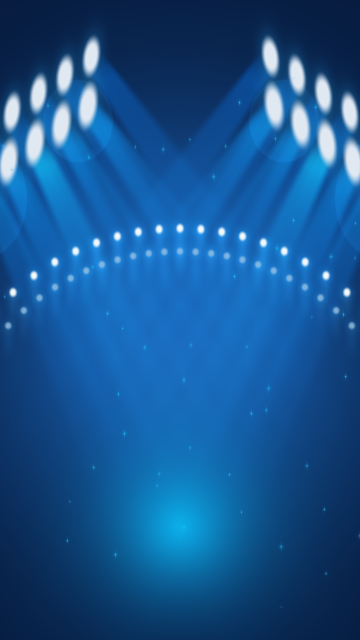
A WebGL 2 fragment shader for this background:

```glsl
#version 300 es
precision highp float;
// Stadium night: two mirrored banks of oval floodlights throw crossing beams
// over a blue haze, above two arcs of small lamps, a floor glow and sparks.
// Space: x is centred, y runs 0..1 upward, both in canvas heights.

uniform vec2 u_resolution;
out vec4 outColor;

const vec3 NAVY = vec3(0.022, 0.095, 0.225);
const vec3 ROYAL = vec3(0.10, 0.38, 0.70);
const vec3 BEAM_BLUE = vec3(0.0, 0.22, 0.62);
const vec3 HOT_CYAN = vec3(0.0, 0.75, 1.1);
const vec3 FLOOR_CYAN = vec3(0.04, 0.70, 0.94);
const vec3 LAMP_WHITE = vec3(0.88, 0.91, 0.95);
const vec3 SPARK_BLUE = vec3(0.12, 0.75, 0.98);

const vec2 HAZE_CENTER = vec2(0.0, 0.49);
const vec2 HAZE_SIZE = vec2(0.31, 0.34);
const vec2 FLOOR_CENTER = vec2(0.0, 0.177);
const vec2 UPPER_LAMP = vec2(0.140, 0.9115);
const vec2 LOWER_LAMP = vec2(0.1455, 0.8346);
const vec2 LAMP_STEP = vec2(0.0413, -0.029);
const float AXIS_SHIFT = 0.0015;
const float LAMP_TILT = 0.12;
const float BEAM_REACH = 0.17;
const float SPARK_CELL = 0.062;

float hash(vec2 p) {
  p = fract(p * vec2(0.1031, 0.1130));
  p += dot(p, p.yx + 33.33);
  return fract((p.x + p.y) * p.x * 91.7);
}

// Soft cone: x is its cross-section mask, y the distance along it.
vec2 cone(vec2 p, vec2 origin, float slant, float halfWidth, float spread) {
  vec2 dir = -vec2(slant, sqrt(1.0 - slant * slant));
  vec2 d = p - origin;
  float along = dot(d, dir);
  float width = halfWidth + spread * max(along, 0.0);
  float across = abs(d.x * dir.y - d.y * dir.x);
  float mask = 1.0 - smoothstep(width * 0.45, width, across);
  return vec2(mask * smoothstep(-0.005, 0.05, along), max(along, 0.0));
}

// Light of one bank; alpha carries the coverage of the lamp faces.
vec4 floodBank(vec2 p) {
  vec4 light = vec4(0.0);
  for (int row = 0; row < 2; row++) {
    for (int i = 0; i < 5; i++) {
      float n = float(i);
      float low = float(row);
      vec2 lamp = mix(UPPER_LAMP, LOWER_LAMP, low) + n * LAMP_STEP;
      float slant = mix(0.58, 0.42, min(n * 0.5, 1.0));
      vec2 beam = cone(p, lamp, slant, 0.021, 0.07);
      light.rgb += BEAM_BLUE * beam.x * exp(-beam.y / BEAM_REACH);
      float heat = low * (i == 2 ? 1.1 : 0.35);
      light.rgb += HOT_CYAN * heat * beam.x * exp(-beam.y / 0.055);
      // Oval face leaning toward the axis, with a blue halo.
      vec2 d = p - lamp;
      d.x += LAMP_TILT * d.y;
      vec2 size = mix(vec2(0.0145, 0.034), vec2(0.0165, 0.040), low);
      float e = length(d / size);
      light.a = max(light.a, 1.0 - smoothstep(0.5, 1.08, e));
      light.rgb += vec3(0.05, 0.26, 0.40) * exp(-0.9 * e * e);
    }
  }
  // Long faint shaft reaching the floor.
  vec2 shaft = cone(p, LOWER_LAMP + 2.0 * LAMP_STEP, 0.45, 0.025, 0.13);
  light.rgb += vec3(0.01, 0.07, 0.16) * shaft.x * exp(-shaft.y / 0.35);
  return light;
}

// Offset from the nearest lamp of an arc.
vec2 arcOffset(vec2 p, float spacing, float apex, float radius) {
  float x = round(p.x / spacing) * spacing;
  return p - vec2(x, apex - radius + sqrt(radius * radius - x * x));
}

// Small lamp: x is the white dot, y the glow and streak beneath it.
vec2 smallLamp(vec2 d, vec2 size) {
  float dotMask = 1.0 - smoothstep(0.35, 1.2, length(d / size));
  float streak = exp(-pow(d.x / 0.008, 2.0)) * smoothstep(-0.06, -0.01, d.y);
  streak *= 1.0 - smoothstep(-0.008, 0.008, d.y);
  return vec2(dotMask, 0.35 * streak + 0.5 * exp(-dot(d, d) / 0.00009));
}

float lensDisc(vec2 p, vec2 center, vec2 size) {
  float e = length((p - center) / size);
  return (1.0 - smoothstep(0.97, 1.01, e)) * (0.3 + 0.7 * e * e * e);
}

// Sparse diamond sparks, one candidate per cell.
float sparks(vec2 p) {
  vec2 cell = floor(p / SPARK_CELL) + 40.0;
  vec2 jitter = vec2(hash(cell + 7.0), hash(cell + 19.0)) * 0.8 + 0.1;
  vec2 d = abs((fract(p / SPARK_CELL) - jitter) * SPARK_CELL);
  float chance = 0.34 + 0.45 * exp(-dot(p - FLOOR_CENTER, p - FLOOR_CENTER) / 0.015);
  float present = step(hash(cell), chance) * step(p.y, 0.88) * step(0.05, p.y);
  float size = mix(0.5, 1.1, hash(cell + 31.0));
  return present * exp(-(d.x / 0.0016 + d.y / 0.0026) / size);
}

void main() {
  vec2 p = (gl_FragCoord.xy - vec2(0.5 * u_resolution.x, 0.0)) / u_resolution.y;

  // Haze and floor glow
  vec2 h = (p - HAZE_CENTER) / HAZE_SIZE;
  vec3 color = mix(NAVY, ROYAL, exp(-dot(h, h)));
  float floorDist = length(p - FLOOR_CENTER);
  color = mix(color, FLOOR_CYAN, 0.93 * exp(-pow(floorDist / 0.095, 1.3)));

  // Floodlights, blended so that overlaps never clip
  vec2 q = vec2(p.x - AXIS_SHIFT, p.y);
  vec4 right = floodBank(q);
  vec4 left = floodBank(vec2(-q.x, q.y));
  color = 1.0 - (1.0 - color) * exp(-right.rgb - left.rgb);
  vec2 m = vec2(abs(q.x), q.y);
  float discs = lensDisc(m, vec2(0.161, 0.811), vec2(0.055, 0.065));
  discs += lensDisc(m, vec2(0.310, 0.690), vec2(0.070, 0.095));
  color += vec3(0.01, 0.045, 0.06) * discs;
  color = mix(color, LAMP_WHITE, max(right.a, left.a));

  // Two arcs of small lamps
  vec2 outer = smallLamp(arcOffset(p, 0.0326, 0.6432, 0.390), vec2(0.0065, 0.0080));
  vec2 inner = smallLamp(arcOffset(p, 0.0244, 0.6074, 0.368), vec2(0.0060, 0.0065));
  color += vec3(0.08, 0.24, 0.28) * (outer.y + 0.6 * inner.y);
  color = mix(color, vec3(0.62, 0.77, 0.89), 0.75 * inner.x);
  color = mix(color, vec3(0.95, 0.97, 0.98), outer.x);

  color = mix(color, SPARK_BLUE, sparks(p));
  outColor = vec4(clamp(color, 0.0, 1.0), 1.0);
}
```
